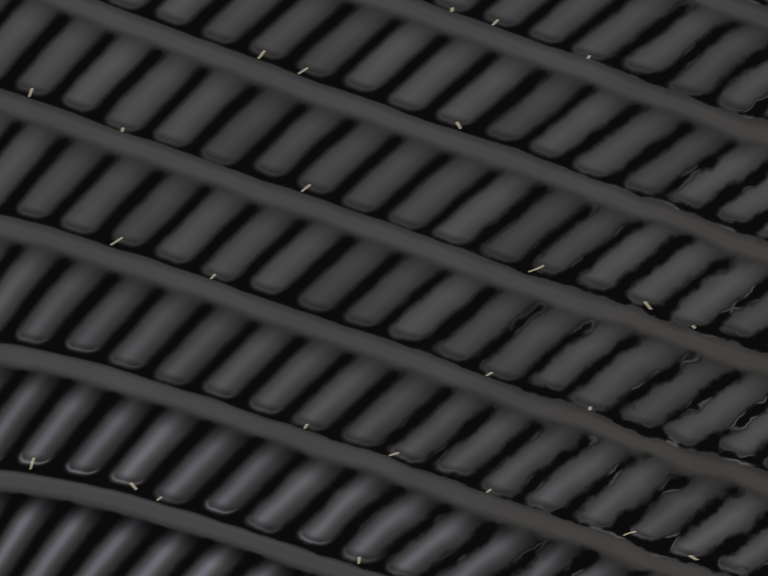
This pattern is drawn by a WebGL 1 fragment shader. Its source:

```glsl
precision highp float;
// Dark moulded tubes in slanting rows, held between curved rails.
// A bent row/column frame gives each tube a rounded-box distance; noise tears
// the edges toward the lower right, and gloss grows toward the lower left.
uniform vec2 u_resolution;

const float PITCH = 0.0807;         // tube spacing along a row
const float PHASE = 0.028;
const float ROW_GAP = 0.203;        // spacing between rails
const float ROW_FLARE = 0.0174;     // extra spacing at the left edge
const float FLARE_REACH = 0.174;
const float ROW_SLOPE = 0.35;
const float ROW_START = 0.174;
const float TUBE_HALF = 0.0335;
const float TUBE_CORNER = 0.022;
const float TUBE_FOOT = 0.027;      // tube end above the lower rail centre
const float RAIL_HALF = 0.019;
const float SPECK_CHANCE = 0.3;
const vec3 CAVITY = vec3(0.045);
const vec3 SHADE = vec3(0.13);
const vec3 BODY = vec3(0.278, 0.278, 0.28);
const vec3 RAIL = vec3(0.272, 0.272, 0.275);
const vec3 SHEEN = vec3(0.12, 0.12, 0.15);
const vec3 GLINT = vec3(0.72, 0.68, 0.58);

float hash(vec2 p) {
  return fract(sin(dot(p, vec2(127.1, 311.7))) * 43758.5453);
}

float noise(vec2 p) {
  vec2 i = floor(p);
  vec2 f = fract(p);
  f = f * f * (3.0 - 2.0 * f);
  return mix(mix(hash(i), hash(i + vec2(1.0, 0.0)), f.x),
             mix(hash(i + vec2(0.0, 1.0)), hash(i + vec2(1.0)), f.x), f.y);
}

float fbm(vec2 p) {
  float sum = 0.0;
  float amp = 0.5;
  for (int i = 0; i < 3; i++) {
    sum += amp * (noise(p) - 0.5);
    p = p * 2.1 + 17.3;
    amp *= 0.5;
  }
  return sum;
}

float roundBox(vec2 p, vec2 halfSize, float r) {
  vec2 q = abs(p) - halfSize + r;
  return length(max(q, 0.0)) + min(max(q.x, q.y), 0.0) - r;
}

float smoothUnion(float a, float b, float k) {
  float h = clamp(0.5 + 0.5 * (b - a) / k, 0.0, 1.0);
  return mix(b, a, h) - k * h * (1.0 - h);
}

float segment(vec2 p, vec2 dir, float halfLen) {
  return length(p - dir * clamp(dot(p, dir), -halfLen, halfLen));
}

void main() {
  vec2 p = gl_FragCoord.xy / u_resolution.y;
  p.y = 1.0 - p.y;                  // measure downward from the top
  float soft = 0.0018 + 0.7 / u_resolution.y;
  float wear = smoothstep(0.8, 1.9, p.x + 0.6 * p.y);
  float gloss = smoothstep(0.25, 0.9, p.y - 0.4 * p.x);

  // Gentle bending of the whole sheet, stronger where it is worn
  vec2 w = p + vec2(fbm(p * 11.0), fbm(p * 11.0 + 40.0)) * mix(0.008, 0.03, wear);
  float ragged = fbm(p * 38.0 + 9.0) * mix(0.004, 0.034, wear);

  // Row and column frame
  float spacing = ROW_GAP + ROW_FLARE * exp(-w.x / FLARE_REACH);
  float v = (w.y - ROW_START - ROW_SLOPE * w.x) / spacing;
  float row = floor(v);
  float height = (1.0 - v + row) * spacing;
  float tilt = 0.66 + 0.19 * w.x;
  float u = (w.x - PHASE - tilt * height) / PITCH + 0.5;
  vec2 cell = vec2(floor(u), row);
  float rnd = hash(cell + 3.0);
  float rnd2 = hash(cell + 51.0);

  // Tube and rail distances
  float across = (fract(u) - 0.5) * PITCH + (rnd - 0.5) * 0.005;
  float foot = TUBE_FOOT + (rnd2 - 0.5) * 0.012;
  float halfLen = (spacing - foot) * 0.5;
  float tube = roundBox(vec2(across, height - foot - halfLen),
                        vec2(TUBE_HALF - rnd2 * 0.002, halfLen), TUBE_CORNER) + ragged;
  float railPos = (fract(v + 0.5) - 0.5) * spacing;   // positive below centre
  float railHalf = RAIL_HALF + 0.004 * (1.0 - gloss);
  float rail = abs(railPos) - railHalf + ragged * 0.6;
  float blend = mix(0.016, 0.003, gloss) * step(0.0, railPos) + 0.002;
  float solid = smoothUnion(tube, rail, blend);

  // Cylinder shading, end lip and shadow under the upper rail
  float t = across / TUBE_HALF;
  float curve = exp(-(t + 0.12) * (t + 0.12) * mix(1.0, 1.9, gloss));
  vec3 tubeCol = mix(SHADE, BODY, curve) * (0.93 + 0.16 * rnd);
  tubeCol += SHEEN * gloss * exp(-(t + 0.15) * (t + 0.15) * 8.0);
  tubeCol *= mix(0.55, 1.0, smoothstep(0.0, 0.011, -tube));
  float fromRail = spacing - height - railHalf;
  tubeCol *= mix(1.0, smoothstep(-0.01, 0.05, fromRail), 0.25 + 0.5 * gloss);
  float endPart = 1.0 - smoothstep(foot + 0.008, foot + 0.024, height);
  float lip = exp(-pow((tube + 0.006) / 0.003, 2.0)) * endPart;
  tubeCol = mix(tubeCol, SHADE * 0.7, endPart * 0.5);
  tubeCol += lip * (0.05 + 0.2 * gloss * rnd2);

  // Rail: soft crown with a lit upper edge
  vec3 railCol = RAIL * (1.0 - 0.25 * smoothstep(0.2, 1.0, abs(railPos) / railHalf));
  railCol += 0.05 * gloss * exp(-pow((railPos + railHalf * 0.65) / 0.004, 2.0));
  railCol *= mix(vec3(1.0), vec3(0.94, 0.91, 0.87), wear);

  vec3 solidCol = mix(railCol, tubeCol, smoothstep(-0.5, 0.5, rail / (blend + soft)));
  solidCol *= 1.0 + 0.14 * fbm(p * 9.0 + 70.0);
  vec3 col = mix(solidCol, CAVITY, smoothstep(-soft, soft, solid));

  // Frayed rims and scattered glints at the tube ends
  float fray = smoothstep(0.62, 0.85, noise(p * 30.0 + 5.0)) * wear;
  col += 0.22 * fray * exp(-pow(solid / 0.003, 2.0));
  float angle = 0.7 + 2.2 * rnd;
  vec2 glintPos = vec2(across - (rnd - 0.5) * 0.05, height - foot - 0.004);
  float glint = segment(glintPos, vec2(cos(angle), sin(angle)), 0.002 + 0.008 * rnd2);
  float hasGlint = step(hash(cell + 87.0), SPECK_CHANCE);
  col = mix(col, GLINT, hasGlint * 0.75 * (1.0 - smoothstep(0.0006, 0.0012 + soft, glint)));

  gl_FragColor = vec4(col, 1.0);
}
```
